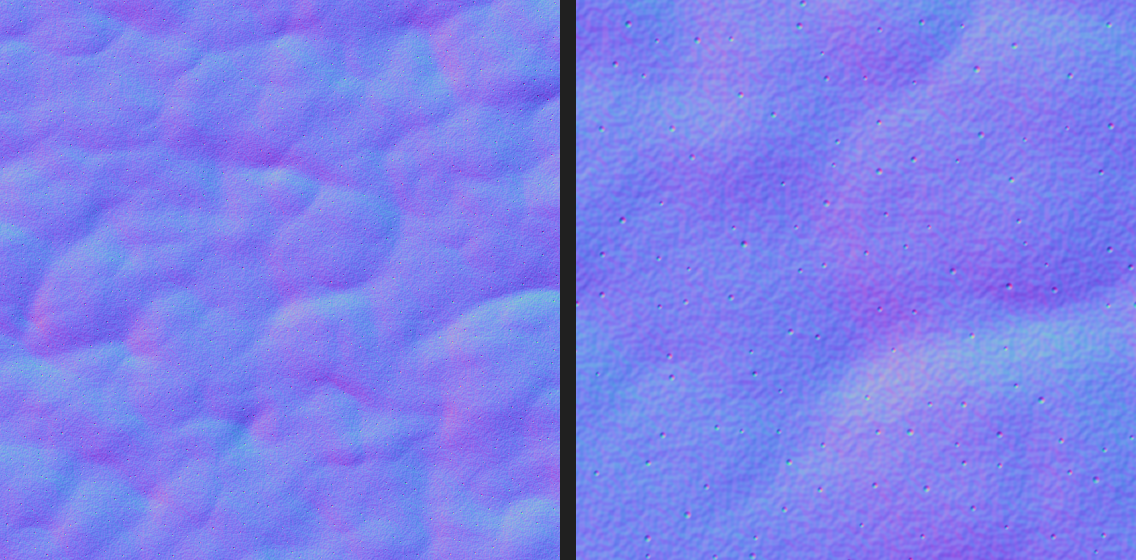
Left: the whole. Right: its middle third, enlarged.
Reproduce this texture map procedurally as a WebGL 2 fragment shader.

```glsl
#version 300 es
precision highp float;
// Tangent-space normal map of lumpy, fine-grained plaster with tiny pits.

#define LUMP_CELLS vec2(7.2, 8.6)  // domes across the canvas
#define LUMP_CREASE 6.5            // higher gives sharper valleys
#define LUMP_HEIGHT 0.078
#define WARP 0.45                  // irregularity of the domes
#define GRAIN_CELLS 285.0
#define GRAIN_SLOPE 0.45
#define PIT_CELLS 38.0
#define PIT_DEPTH 2.0              // relative to the pit radius
#define SLOPE_GAIN 0.105           // slope to colour
#define SLOPE_STEP 0.0006          // in canvas units
#define FLAT_COLOR vec3(0.500, 0.506, 0.945)
#define BLUE_FALLOFF 1.6

uniform vec2 u_resolution;
out vec4 fragColor;

// Two random values in 0..1 for an integer cell
vec2 hash2(vec2 cell) {
    uvec2 v = uvec2(ivec2(cell) + 4096) * 1664525u + 1013904223u;
    v.x += v.y * 1664525u;
    v.y += v.x * 1664525u;
    v ^= v >> 16u;
    v.x += v.y * 1664525u;
    v.y += v.x * 1664525u;
    v ^= v >> 16u;
    return vec2(v >> 8u) / 16777216.0;
}

float cornerRamp(vec2 cell, vec2 offset) {
    float angle = 6.2831853 * hash2(cell).x;
    return dot(vec2(cos(angle), sin(angle)), offset);
}

float gradientNoise(vec2 p) {
    vec2 cell = floor(p), f = p - cell;
    vec2 w = f * f * f * (f * (f * 6.0 - 15.0) + 10.0);
    vec2 right = vec2(1.0, 0.0), up = vec2(0.0, 1.0);
    float low = mix(cornerRamp(cell, f), cornerRamp(cell + right, f - right), w.x);
    float high = mix(cornerRamp(cell + up, f - up), cornerRamp(cell + 1.0, f - 1.0), w.x);
    return mix(low, high, w.y);
}

// Noise scaled so that its slope does not depend on frequency
float ripple(vec2 p, float frequency) {
    return gradientNoise(p * frequency + frequency) / frequency;
}

// Smooth maximum of scattered paraboloid domes
float lumps(vec2 p, float scale) {
    vec2 q = p * LUMP_CELLS * scale + 19.0 * scale;
    q += WARP * vec2(gradientNoise(q * 0.9 + 31.0), gradientNoise(q * 0.9 + 67.0));
    q.x -= 0.15 * q.y;
    vec2 home = floor(q);
    float sum = 0.0;
    for (int y = -2; y <= 2; y++) {
        for (int x = -2; x <= 2; x++) {
            vec2 cell = home + vec2(x, y);
            vec2 d = q - cell - hash2(cell);
            float top = 0.6 * hash2(cell + 211.0).x;
            sum += exp(LUMP_CREASE * (top - dot(d, d)));
        }
    }
    return log(sum) / LUMP_CREASE;
}

// One small round hole in most grid cells
float pits(vec2 p) {
    vec2 q = p * PIT_CELLS, cell = floor(q);
    vec2 center = 0.12 + 0.76 * hash2(cell + 503.0);
    vec2 chance = hash2(cell + 907.0);
    float radius = mix(0.055, 0.095, chance.x);
    float hole = 1.0 - smoothstep(0.0, radius, length(q - cell - center));
    return -PIT_DEPTH * radius * hole * step(chance.y, 0.8) / PIT_CELLS;
}

float height(vec2 p) {
    float h = LUMP_HEIGHT * (lumps(p, 1.0) + 0.28 * lumps(p, 1.9));
    h += 0.24 * ripple(p, 5.0) + 0.16 * ripple(p, 15.0) + 0.10 * ripple(p, 37.0);
    h += GRAIN_SLOPE * (ripple(p, GRAIN_CELLS) + 0.6 * ripple(p, GRAIN_CELLS * 0.47));
    return h + pits(p);
}

void main() {
    vec2 p = gl_FragCoord.xy / u_resolution.y;

    // Central differences; red faces left, green faces up
    vec2 e = vec2(SLOPE_STEP, 0.0);
    vec2 slope = vec2(height(p + e.xy) - height(p - e.xy),
                      height(p - e.yx) - height(p + e.yx)) / (2.0 * SLOPE_STEP);
    vec2 tilt = SLOPE_GAIN * slope;

    vec3 color = FLAT_COLOR + vec3(tilt, -BLUE_FALLOFF * dot(tilt, tilt));
    fragColor = vec4(clamp(color, 0.0, 1.0), 1.0);
}
```
